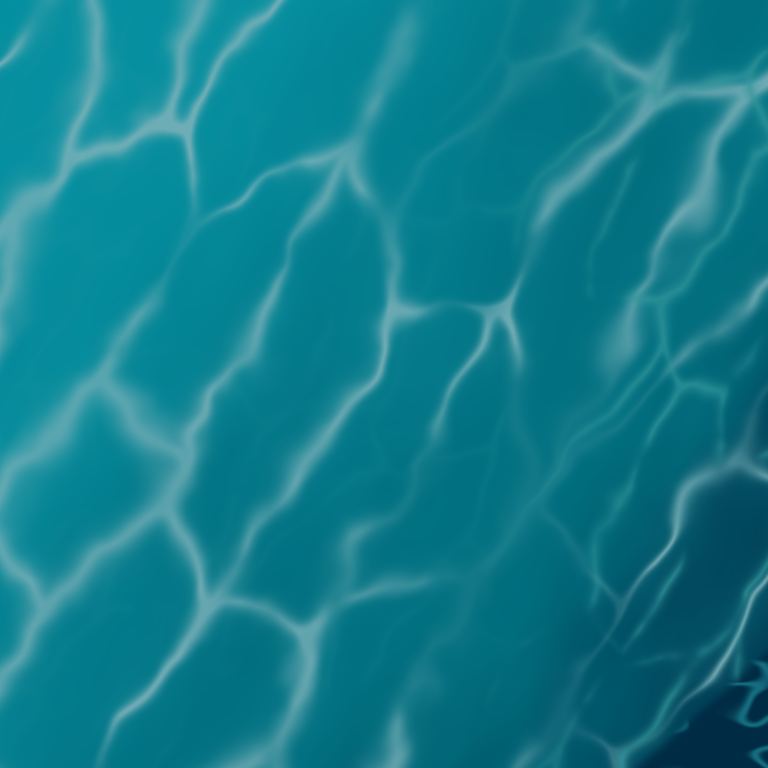
Write a Shadertoy shader that draws this texture.

```glsl
vec2 hash22(vec2 p) {
    vec3 q = fract(p.xyx * vec3(0.1031, 0.1030, 0.0973));
    q += dot(q, q.yzx + 33.33);
    return fract((q.xx + q.yz) * q.zy);
}

float noise(vec2 p) {
    vec2 i = floor(p), f = fract(p);
    f = f * f * (3.0 - 2.0 * f);
    return mix(mix(hash22(i).x, hash22(i + vec2(1, 0)).x, f.x),
               mix(hash22(i + vec2(0, 1)).x, hash22(i + vec2(1, 1)).x, f.x), f.y);
}

float fbm(vec2 p) {
    float sum = 0.0, amp = 0.5;
    for (int i = 0; i < 4; i++) {
        sum += amp * noise(p);
        p = mat2(1.6, 1.2, -1.2, 1.6) * p + 7.3;
        amp *= 0.5;
    }
    return sum / 0.9375;
}

// Axes across and along the slanted flow
vec2 flowAxes(vec2 p) {
    return vec2(dot(p, vec2(0.87, -0.49)), dot(p, vec2(0.49, 0.87)));
}

// Rounded distance to stretched cell borders, in canvas units
float webDistance(vec2 p, vec2 scale, float rounding) {
    vec2 q = p * scale, cell = floor(q), f = fract(q);
    vec2 nearCell = vec2(0), nearOffset = vec2(0);
    float best = 9.0;
    for (int y = -1; y <= 1; y++)
    for (int x = -1; x <= 1; x++) {
        vec2 c = vec2(x, y);
        vec2 r = c + 0.1 + 0.8 * hash22(cell + c) - f;
        if (dot(r, r) < best) {
            best = dot(r, r);
            nearCell = c;
            nearOffset = r;
        }
    }
    float sum = 0.0;
    for (int y = -2; y <= 2; y++)
    for (int x = -2; x <= 2; x++) {
        vec2 c = nearCell + vec2(x, y);
        vec2 r = c + 0.1 + 0.8 * hash22(cell + c) - f;
        vec2 gap = r - nearOffset;
        if (dot(gap, gap) > 1e-4) {
            vec2 n = normalize(gap);
            float d = dot(0.5 * (r + nearOffset), n) / length(n * scale);
            sum += exp(-d / rounding);
        }
    }
    return max(-rounding * log(sum + 1e-9), 0.0);
}

void mainImage(out vec4 fragColor, in vec2 fragCoord) {
    vec2 p = fragCoord / iResolution.y;
    vec2 flow = flowAxes(p);

    // Water body, darkening toward the lower right
    float depth = 0.6 * p.x + 0.5 * (1.0 - p.y);
    depth += 0.3 * (fbm(flow * vec2(6.0, 2.5) + 4.0) - 0.5);
    vec3 color = mix(vec3(0.015, 0.56, 0.625), vec3(0.0, 0.415, 0.48), smoothstep(0.1, 0.82, depth));
    color = mix(color, vec3(0.0, 0.24, 0.33), smoothstep(0.7, 1.02, depth));

    // Bent flow coordinates
    vec2 bend = vec2(fbm(p * 4.0 + 2.0), fbm(p * 4.0 + 19.0)) - 0.5;
    vec2 fine = vec2(noise(p * 17.0 + 5.0), noise(p * 17.0 + 31.0)) - 0.5;
    vec2 bent = flow + 0.13 * bend + 0.015 * fine;

    // Soft caustic web with swelling and fading strands
    float swell = smoothstep(0.36, 0.72, fbm(flow * vec2(8.0, 5.0) + 11.0));
    float strength = smoothstep(0.3, 0.54, fbm(flow * vec2(6.0, 4.5) + 43.0));
    float side = smoothstep(0.6, 0.85, p.x + 0.1 * bend.x);
    float d = webDistance(bent + 3.0, vec2(7.0, 2.6), 0.007);
    float width = mix(0.007, 0.02, swell) * mix(1.0, 0.65, side);
    float strand = exp(-pow(d / width, 1.6)) * mix(0.18, 1.0, strength);
    color = mix(color, vec3(0.16, 0.58, 0.63), 0.16 * exp(-d / 0.03) * strength);
    color = mix(color, vec3(0.50, 0.70, 0.73), 0.85 * strand * mix(1.0, 0.8, swell));

    // Finer, greener strands on the right
    float thin = webDistance(bent + 8.0, vec2(11.0, 3.5), 0.004);
    float thread = exp(-pow(thin / 0.007, 1.5)) * smoothstep(0.38, 0.62, fbm(flow * 8.0 + 27.0));
    color = mix(color, vec3(0.20, 0.59, 0.61), 0.7 * thread * mix(0.14, 1.0, side));

    // Dark corner with small bright ripples
    float corner = smoothstep(-0.006, 0.012, dot(p, vec2(0.68, -0.73)) - 0.565 + 0.03 * bend.x);
    float ripple = 1.0 - abs(2.0 * noise(p * vec2(18.0, 36.0) + 9.0 + 5.0 * bend) - 1.0);
    vec3 cornerColor = mix(vec3(0.0, 0.17, 0.27), vec3(0.12, 0.54, 0.60), 0.7 * smoothstep(0.75, 1.0, ripple));
    color = mix(color, cornerColor, corner);

    fragColor = vec4(color, 1.0);
}
```
